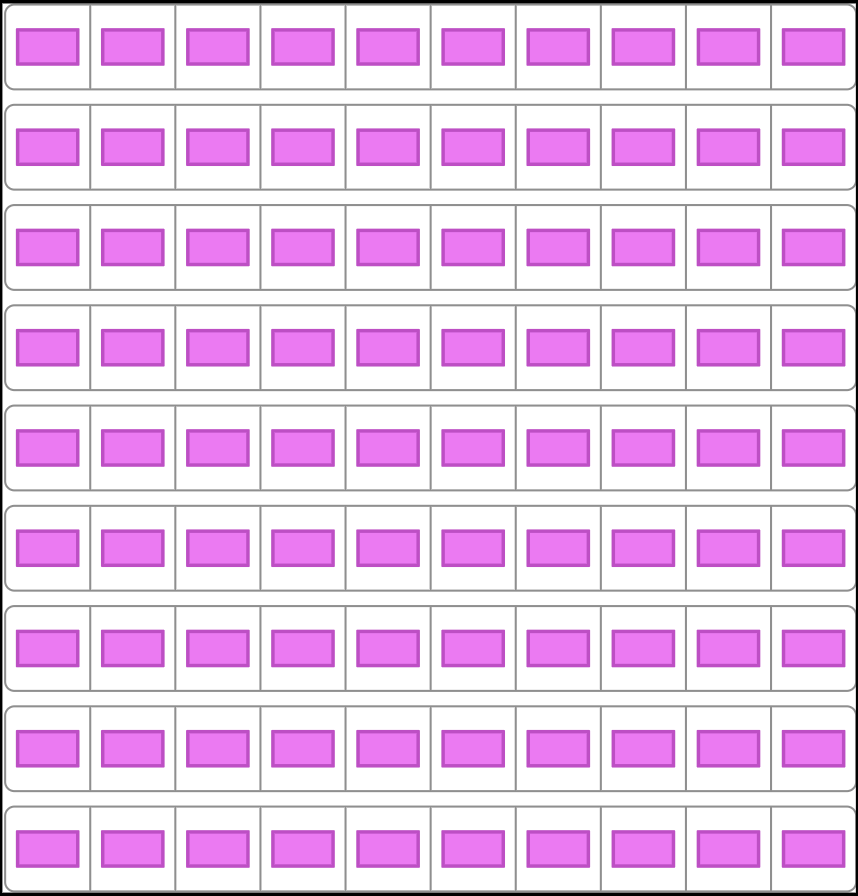
This pattern is drawn by a WebGL 2 fragment shader. Its source:

```glsl
#version 300 es
precision highp float;

uniform vec2 u_resolution;
out vec4 fragColor;

// Layout, in canvas heights, measured from the upper left
const float ASPECT = 0.957;
const float COLUMNS = 10.0;
const float ROWS = 9.0;
const vec2 PITCH = vec2(0.09492, 0.11189);
const vec2 FIRST_CENTER = vec2(0.05319, 0.05241);
const float STRIP_HALF_HEIGHT = 0.04733;
const float STRIP_RADIUS = 0.0104;
const float LINE_WIDTH = 0.0023;
const vec2 TILE_HALF = vec2(0.0355, 0.021);
const float TILE_RADIUS = 0.0012;
const float TILE_BORDER = 0.0039;
const vec2 FRAME_UPPER_LEFT = vec2(0.0027, 0.0039);
const vec2 FRAME_LOWER_RIGHT = vec2(0.0024, 0.0038);

const vec3 PAPER = vec3(1.0);
const vec3 LINE_GRAY = vec3(0.56);
const vec3 TILE_FILL = vec3(0.92, 0.48, 0.95);
const vec3 TILE_EDGE = vec3(0.74, 0.31, 0.77);
const vec3 FRAME_BLACK = vec3(0.0);

float roundedBox(vec2 p, vec2 halfSize, float radius) {
    vec2 q = abs(p) - halfSize + radius;
    return length(max(q, 0.0)) + min(max(q.x, q.y), 0.0) - radius;
}

// Antialiased coverage of the region where the distance is negative
float coverage(float dist, float pixel) {
    return clamp(0.5 - dist / pixel, 0.0, 1.0);
}

void main() {
    vec2 uv = gl_FragCoord.xy / u_resolution;
    vec2 p = vec2(uv.x * ASPECT, 1.0 - uv.y);
    float pixel = max(1.0 / u_resolution.y, ASPECT / u_resolution.x);

    // Nearest cell and position relative to its center
    vec2 grid = (p - FIRST_CENTER) / PITCH;
    vec2 cell = clamp(floor(grid + 0.5), vec2(0.0), vec2(COLUMNS, ROWS) - 1.0);
    vec2 local = (grid - cell) * PITCH;

    // Rounded strip around each row
    float stripX = (grid.x - 0.5 * (COLUMNS - 1.0)) * PITCH.x;
    vec2 stripHalf = vec2(0.5 * COLUMNS * PITCH.x, STRIP_HALF_HEIGHT);
    float strip = roundedBox(vec2(stripX, local.y), stripHalf, STRIP_RADIUS);
    float outline = abs(strip) - 0.5 * LINE_WIDTH;

    // Dividers between neighboring cells
    float divider = clamp(floor(grid.x + 1.0), 1.0, COLUMNS - 1.0) - 0.5;
    float dividerX = min(abs(grid.x - divider), abs(grid.x - max(divider - 1.0, 0.5)));
    dividerX = min(dividerX, abs(grid.x - min(divider + 1.0, COLUMNS - 1.5)));
    float dividers = max(dividerX * PITCH.x - 0.5 * LINE_WIDTH, strip);

    vec3 color = mix(PAPER, LINE_GRAY, coverage(min(outline, dividers), pixel));

    // Bordered tile in each cell
    float tile = roundedBox(local, TILE_HALF, TILE_RADIUS);
    color = mix(color, TILE_EDGE, coverage(tile, pixel));
    color = mix(color, TILE_FILL, coverage(tile + TILE_BORDER, pixel));

    // Black frame at the canvas edge
    vec2 inset = min(p - FRAME_UPPER_LEFT, vec2(ASPECT, 1.0) - FRAME_LOWER_RIGHT - p);
    color = mix(color, FRAME_BLACK, coverage(min(inset.x, inset.y), pixel));

    fragColor = vec4(color, 1.0);
}
```
